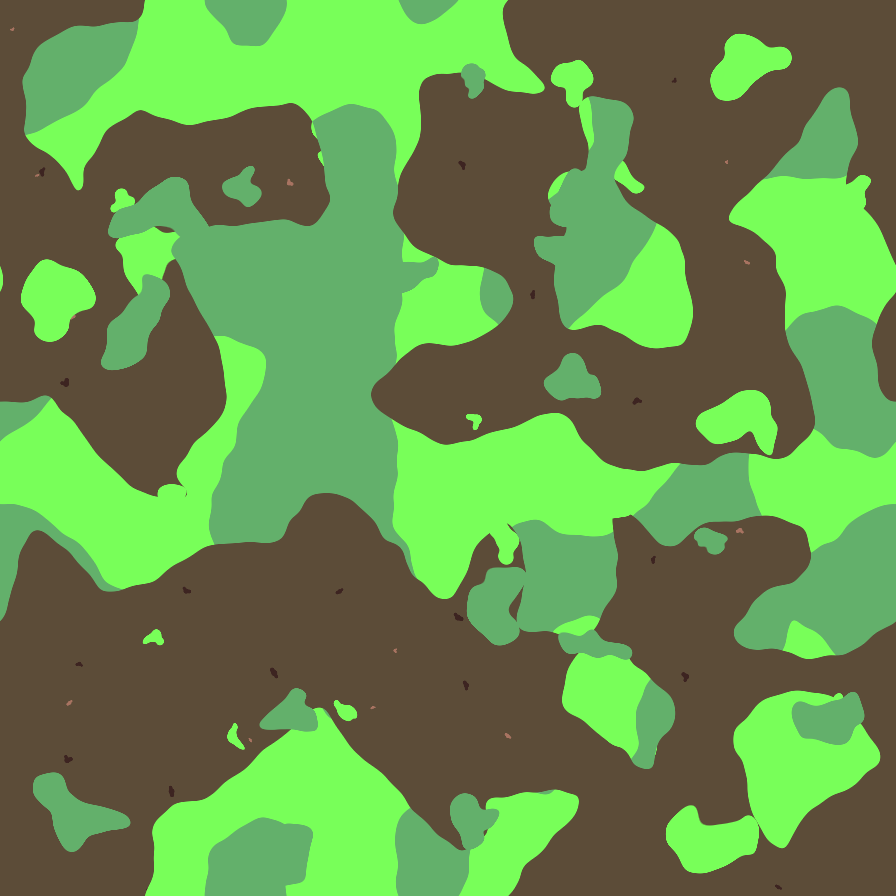
Reproduce this texture procedurally as a WebGL 2 fragment shader.

```glsl
#version 300 es
precision highp float;
// Tiling camouflage: flat two-tone green patches on brown soil.
// Large patches are thresholds of wrapped gradient noise; small blobs and
// specks are rounded lobes scattered over jittered, wrapping grids.
uniform vec2 u_resolution;
out vec4 fragColor;

const float TAU = 6.2831853;
const float EDGE_WIDTH = 0.6; // width of softened edges, in pixels
const vec2 PHASE = vec2(0.765, 0.38); // keeps grid lines off the tile border
const vec3 SOIL = vec3(0.36, 0.30, 0.22);
const vec3 BRIGHT = vec3(0.47, 1.00, 0.35);
const vec3 MUTED = vec3(0.39, 0.69, 0.42);
const vec3 DARK_SPECK = vec3(0.24, 0.14, 0.13);
const vec3 PINK_SPECK = vec3(0.66, 0.45, 0.38);

uint scramble(uint x) {
  x ^= x >> 16; x *= 0x7feb352du;
  x ^= x >> 15; x *= 0x846ca68bu;
  return x ^ (x >> 16);
}

// Random value in 0..1 for a grid cell, repeating every n cells
float cellHash(ivec2 cell, int n, int seed) {
  uvec2 c = uvec2((cell + 4 * n) % n); // shifted so the operand stays positive
  return float(scramble(c.x + scramble(c.y + scramble(uint(seed)))) >> 8) / 16777216.0;
}

float cornerSlope(ivec2 cell, vec2 offset, int n, int seed) {
  float a = TAU * cellHash(cell, n, seed);
  return dot(vec2(cos(a), sin(a)), offset);
}

// Gradient noise with n cells per tile and zero mean
float wrapNoise(vec2 p, int n, int seed) {
  vec2 q = p * float(n);
  ivec2 i = ivec2(floor(q));
  vec2 f = fract(q);
  vec2 w = f * f * f * (f * (f * 6.0 - 15.0) + 10.0);
  float a = cornerSlope(i, f, n, seed);
  float b = cornerSlope(i + ivec2(1, 0), f - vec2(1, 0), n, seed);
  float c = cornerSlope(i + ivec2(0, 1), f - vec2(0, 1), n, seed);
  float d = cornerSlope(i + ivec2(1, 1), f - vec2(1, 1), n, seed);
  return mix(mix(a, b, w.x), mix(c, d, w.x), w.y);
}

vec2 warp(vec2 p, int n, float amount, int seed) {
  return p + amount * vec2(wrapNoise(p, n, seed), wrapNoise(p, n, seed + 1));
}

float smoothMin(float a, float b, float k) {
  float h = max(k - abs(a - b), 0.0) / k;
  return min(a, b) - 0.25 * h * h * k;
}

vec2 polar(float angle, float radius) {
  return radius * vec2(cos(angle), sin(angle));
}

// Three merged circles, bent around the first one
float lobedBlob(vec2 p, float r, float angle, float bend) {
  float d = length(p) - r;
  d = smoothMin(d, length(p - polar(angle, 1.25 * r)) - 0.75 * r, 0.5 * r);
  return smoothMin(d, length(p - polar(angle + bend, 1.35 * r)) - 0.6 * r, 0.5 * r);
}

// Distance to the nearest of the blobs scattered on an n by n grid
float scatter(vec2 p, int n, float chance, float rMin, float rMax, int seed) {
  ivec2 home = ivec2(floor(p * float(n)));
  float d = 1.0;
  for (int y = -1; y <= 1; y++)
  for (int x = -1; x <= 1; x++) {
    ivec2 cell = home + ivec2(x, y);
    if (cellHash(cell, n, seed) > chance) continue;
    vec2 jitter = vec2(cellHash(cell, n, seed + 1), cellHash(cell, n, seed + 2));
    vec2 center = (vec2(cell) + 0.2 + 0.6 * jitter) / float(n);
    float r = mix(rMin, rMax, cellHash(cell, n, seed + 3));
    float angle = TAU * cellHash(cell, n, seed + 4);
    float bend = mix(1.3, 3.4, cellHash(cell, n, seed + 5));
    d = min(d, lobedBlob(p - center, r, angle, bend));
  }
  return d;
}

// Coverage inside a distance, with a softened rim
float inside(float d, float rim) {
  return clamp(0.5 - d / rim, 0.0, 1.0);
}

// Coverage where a smooth field exceeds a level
float above(float field, float level) {
  return clamp(0.5 + (field - level) / max(EDGE_WIDTH * fwidth(field), 1e-5), 0.0, 1.0);
}

void main() {
  vec2 p = gl_FragCoord.xy / u_resolution + PHASE;
  float rim = EDGE_WIDTH / min(u_resolution.x, u_resolution.y);
  vec2 rough = warp(p, 28, 0.009, 10);
  vec2 bent = warp(rough, 5, 0.09, 20);

  // Soil with tiny specks
  vec3 color = SOIL;
  color = mix(color, DARK_SPECK, inside(scatter(p, 9, 0.36, 0.0018, 0.0036, 30), rim));
  color = mix(color, PINK_SPECK, inside(scatter(p, 8, 0.32, 0.0012, 0.0026, 40), rim));

  // Small bright blobs
  vec2 blobPos = warp(rough, 14, 0.025, 50);
  color = mix(color, BRIGHT, inside(scatter(blobPos, 8, 0.38, 0.007, 0.030, 60), rim));

  // Large patches, split into two greens
  float patches = wrapNoise(bent, 4, 70) + 0.5 * wrapNoise(bent, 8, 71);
  float tone = wrapNoise(warp(rough, 6, 0.06, 80), 5, 90);
  vec3 green = mix(BRIGHT, MUTED, above(tone, 0.03));
  color = mix(color, green, above(patches, 0.04));

  // Small muted blobs over everything
  color = mix(color, MUTED, inside(scatter(blobPos, 8, 0.38, 0.007, 0.030, 100), rim));
  fragColor = vec4(color, 1.0);
}
```
